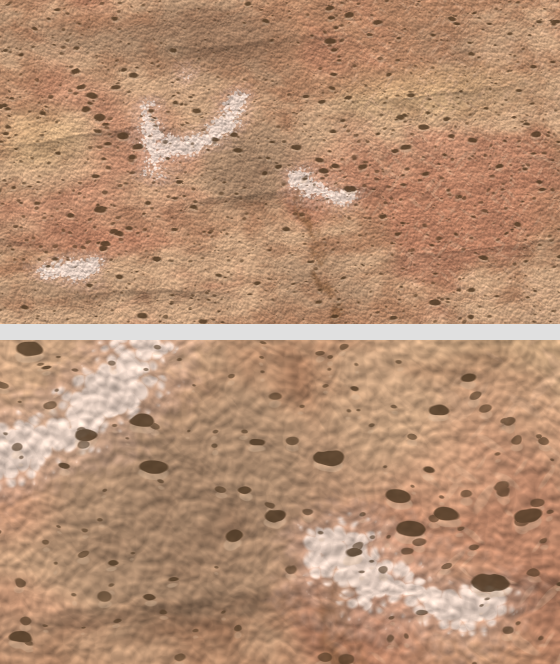
Top, the full canvas; bottom, a detail of the centre.
Give the GLSL for this texture, as a WebGL 1 fragment shader.

```glsl
precision highp float;
// Weathered sandstone face: stained strata, rough grain, dark pits, pale lichen and a crack.
uniform vec2 u_resolution;

vec2 hash2(vec2 c) {
  vec3 q = fract(c.xyx * vec3(0.1031, 0.1030, 0.0973));
  q += dot(q, q.yzx + 33.33);
  return fract((q.xx + q.yz) * q.zy);
}

// Layered, rotated and warped sines, roughly -0.8 to 0.8
float waves(vec2 p) {
  float sum = 0.0, amp = 0.5;
  for (int i = 0; i < 5; i++) {
    p = mat2(0.8, 0.6, -0.6, 0.8) * p * 1.7 + 0.6 * sin(p.yx * 1.1 + 2.0);
    sum += amp * sin(p.x) * sin(p.y + 1.0);
    amp *= 0.62;
  }
  return sum;
}

// Cellular noise: distance to the nearest grain centre
float cells(vec2 p) {
  vec2 id = floor(p);
  float d = 2.0;
  for (int j = -1; j <= 1; j++)
    for (int i = -1; i <= 1; i++) {
      vec2 c = id + vec2(float(i), float(j));
      d = min(d, length(c + hash2(c) - p));
    }
  return d;
}

// Scattered spots of random radius; share is the part of cells that hold one
float spots(vec2 p, vec2 density, float share, float size) {
  vec2 g = p * density, id = floor(g);
  float soft = 0.8 * density.y / u_resolution.y, mask = 0.0;
  for (int j = -1; j <= 1; j++)
    for (int i = -1; i <= 1; i++) {
      vec2 c = id + vec2(float(i), float(j));
      vec2 kind = hash2(c + 57.0);
      float radius = size * (0.12 + 0.3 * kind.y * kind.y);
      float d = length(c + hash2(c) - g);
      mask = max(mask, step(kind.x, share) * (1.0 - smoothstep(radius - soft, radius + soft, d)));
    }
  return mask;
}

float pits(vec2 p, float size) {
  return max(spots(p, vec2(22.0, 42.0), 0.15, size),
             0.75 * spots(p + 3.0, vec2(52.0, 80.0), 0.14, size));
}

float grain(vec2 p) {
  return 0.6 * cells(p * vec2(48.0, 62.0)) + 0.4 * cells(p * vec2(105.0, 125.0) + 9.0);
}

float segment(vec2 p, vec2 a, vec2 b) {
  vec2 ab = b - a;
  return length(p - a - ab * clamp(dot(p - a, ab) / dot(ab, ab), 0.0, 1.0));
}

float blob(vec2 p, vec2 centre, vec2 size) {
  vec2 q = (p - centre) / size;
  return exp(-dot(q, q));
}

void main() {
  vec2 p = gl_FragCoord.xy / u_resolution.y;
  float broad = waves(p * vec2(1.6, 4.2));
  float stain = waves(p * vec2(2.4, 4.0) + 7.0);
  float fine = waves(p * vec2(14.0, 22.0) + 3.0);
  vec2 rough = p + 0.006 * vec2(fine, waves(p * 19.0 + 5.0));

  // Broad mineral stains
  float ochre = blob(p, vec2(1.32, 0.73), vec2(0.36, 0.1)) + blob(p, vec2(0.1, 0.58), vec2(0.16, 0.1));
  float red = blob(p, vec2(0.8, 0.8), vec2(0.25, 0.13)) + 0.8 * blob(p, vec2(1.4, 0.42), vec2(0.35, 0.2));
  float grey = blob(p, vec2(0.78, 0.49), vec2(0.2, 0.12)) + 0.6 * blob(p, vec2(0.25, 0.88), vec2(0.4, 0.08));
  vec3 col = mix(vec3(0.69, 0.51, 0.39), vec3(0.78, 0.63, 0.5), smoothstep(-0.4, 0.4, broad + 0.4 * fine));
  col = mix(col, vec3(0.72, 0.48, 0.38), 0.6 * smoothstep(0.0, 0.6, stain + 0.6 * red - 0.5 * ochre));
  col = mix(col, vec3(0.83, 0.68, 0.51), 0.7 * smoothstep(0.2, 0.9, ochre + 0.4 * broad));
  col = mix(col, vec3(0.56, 0.45, 0.36), 0.65 * smoothstep(0.1, 0.8, grey - 0.7 * stain + 0.3 * fine));

  // Shadows under broken, wavy ledges
  for (int i = 0; i < 6; i++) {
    float k = float(i);
    float edge = 0.06 + 0.165 * k + 0.04 * sin(p.x * 3.2 + k * 2.0) + 0.025 * broad + 0.008 * fine;
    float below = edge - p.y;
    float shade = smoothstep(-0.003, 0.004, below) * exp(-max(below, 0.0) * 38.0);
    col *= 1.0 - 0.24 * shade * smoothstep(0.1, 0.9, sin(p.x * 3.7 + k * 2.3) + 0.4 * stain);
  }

  // Short pale scratches on the right
  vec2 slant = mat2(0.8, 0.6, -0.6, 0.8) * rough;
  float scratch = spots(slant, vec2(18.0, 75.0), 0.4, 1.0) + spots(slant.yx + 4.0, vec2(16.0, 70.0), 0.3, 1.0);
  col = mix(col, vec3(0.82, 0.66, 0.54), 0.4 * min(scratch, 1.0) * smoothstep(0.85, 1.2, p.x + 0.3 * stain));

  // Crack running down from the centre
  float path = 1.04 - 0.28 * p.y + 0.012 * sin(p.y * 31.0) + 0.012 * fine;
  float crack = (1.0 - smoothstep(0.005, 0.032, abs(p.x - path))) * (1.0 - smoothstep(0.42, 0.5, p.y));
  col = mix(col, vec3(0.5, 0.35, 0.23), 0.65 * crack * smoothstep(-0.5, 0.3, waves(p * 28.0)));

  // Crumbly white lichen
  float d = segment(p, vec2(0.45, 0.65), vec2(0.48, 0.48));
  d = min(d, segment(p, vec2(0.5, 0.53), vec2(0.65, 0.57)));
  d = min(d, segment(p, vec2(0.65, 0.57), vec2(0.74, 0.68)));
  d = min(d, segment(p, vec2(0.91, 0.44), vec2(1.06, 0.39)));
  d = min(d, segment(p, vec2(0.15, 0.165), vec2(0.28, 0.17)));
  d = min(d, length(p - vec2(0.58, 0.76)) + 0.015);
  float crumbs = cells(rough * 85.0);
  float ragged = d + 0.03 * fine + 0.035 * (crumbs - 0.4);
  col = mix(col, vec3(0.79, 0.64, 0.56), 0.5 * (1.0 - smoothstep(0.03, 0.075, ragged)));
  col = mix(col, vec3(0.91, 0.83, 0.78), 0.9 * (1.0 - smoothstep(0.016, 0.034, ragged)));

  // Grain lit from above
  float relief = grain(rough + vec2(-0.002, 0.005)) - grain(rough);
  col *= 1.0 + 0.5 * relief + 0.16 * (0.42 - grain(rough + 2.0)) + 0.09 * fine;

  // Dark pits with a lit lower lip
  float size = 0.85 + 0.5 * stain + 0.4 * crack;
  float hole = pits(rough, size);
  float lip = max(pits(rough + vec2(0.0, 0.007), size) - hole, 0.0);
  col = mix(col, vec3(0.87, 0.75, 0.63), 0.35 * lip);
  col = mix(col, vec3(0.3, 0.22, 0.14), 0.82 * hole);
  gl_FragColor = vec4(clamp(col, 0.0, 1.0), 1.0);
}
```
